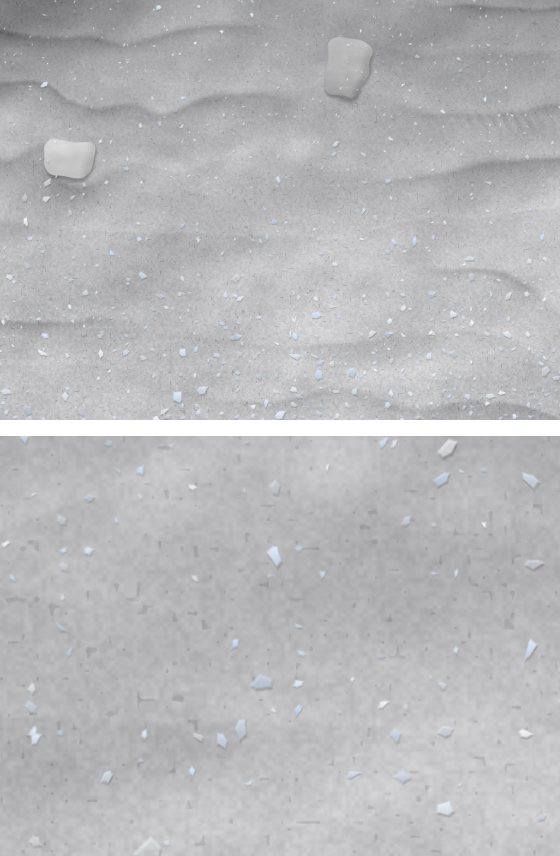
Top, the full canvas; bottom, a detail of the centre.
This texture is drawn by a WebGL 2 fragment shader. Its source:

```glsl
#version 300 es
precision highp float;
// Pale rippled sand strewn with bluish-white chips and two larger stones.
uniform vec2 u_resolution;
out vec4 fragColor;

float hash(vec2 p) {
    vec3 q = fract(p.xyx * vec3(0.1031, 0.1030, 0.0973));
    q += dot(q, q.yzx + 33.33);
    return fract((q.x + q.y) * q.z);
}

float noise(vec2 p) {
    vec2 i = floor(p), f = fract(p);
    f = f * f * (3.0 - 2.0 * f);
    return mix(mix(hash(i), hash(i + vec2(1, 0)), f.x),
               mix(hash(i + vec2(0, 1)), hash(i + 1.0), f.x), f.y);
}

float fbm(vec2 p) {
    float sum = 0.0, amp = 0.5;
    for (int i = 0; i < 4; i++) {
        sum += amp * noise(p);
        p = mat2(1.6, 1.2, -1.2, 1.6) * p + 7.3;
        amp *= 0.5;
    }
    return sum;
}

mat2 rotate(float a) {
    return mat2(cos(a), sin(a), -sin(a), cos(a));
}

// Angular chip: intersection of five half-planes at uneven distances
float chipDistance(vec2 q, float radius, vec2 id) {
    float d = -1.0;
    for (int k = 0; k < 5; k++) {
        float r = hash(id + float(k) * 5.7);
        float a = float(k) * 1.2566 + r * 0.8;
        d = max(d, dot(q, vec2(cos(a), sin(a))) - radius * (0.65 + 0.5 * r));
    }
    return d;
}

// One jittered chip per cell, larger and denser towards the viewer
vec3 scatterChips(vec3 color, vec2 p, float cell, float nearChance, float farChance, float seed) {
    vec2 id = floor(p / cell) + seed;
    float height = (id.y - seed + 0.5) * cell;
    float cluster = 0.35 + 1.3 * noise(id * 0.23);
    float chance = mix(nearChance, farChance, smoothstep(0.05, 0.75, height)) * cluster;
    if (hash(id + 3.1) > chance) return color;
    vec2 center = 0.34 + 0.32 * vec2(hash(id + 11.7), hash(id + 23.9));
    vec2 q = (fract(p / cell) - center) * cell;
    float size = hash(id + 41.3);
    float radius = cell * mix(0.11, 0.27, size * size) * mix(1.05, 0.6, height);
    mat2 turn = rotate(6.283 * hash(id + 57.1));
    vec2 stretch = vec2(1.0, 1.2 + 0.7 * hash(id + 71.7));
    float d = chipDistance(turn * q * stretch, radius, id);
    float shadow = chipDistance(turn * (q + radius * vec2(-0.1, 0.3)) * stretch, radius, id);
    float soft = 0.0012 + 0.7 / u_resolution.y;
    color *= 1.0 - 0.16 * smoothstep(soft, -soft, shadow);
    vec3 chip = mix(vec3(0.79, 0.85, 0.94), vec3(0.95, 0.96, 0.97), hash(id + 83.3));
    chip += 0.06 * clamp(q.y / radius, -1.0, 1.0);
    return mix(color, chip, smoothstep(soft, -soft, d) * mix(0.5, 1.0, hash(id + 97.9)));
}

float roundedBox(vec2 q, vec2 extent) {
    vec2 e = abs(q) - extent + 0.022;
    return length(max(e, 0.0)) + min(max(e.x, e.y), 0.0) - 0.022;
}

// Tapered rounded block with a shadow underneath
vec3 drawStone(vec3 color, vec2 p, vec2 center, vec2 extent, float angle, float taper, float tone) {
    vec2 q = rotate(angle) * (p - center);
    q += 0.014 * (vec2(noise(p * 28.0), noise(p * 28.0 + 40.0)) - 0.5);
    q.x /= 1.0 + taper * clamp(q.y / extent.y, -1.0, 1.0);
    float shadow = roundedBox(q + vec2(-0.004, 0.008), extent);
    color *= 1.0 - 0.24 * smoothstep(0.008, -0.006, shadow);
    float face = tone + 0.12 * (fbm(p * vec2(22.0, 34.0)) - 0.47) + 0.05 * q.y / extent.y;
    face -= 0.09 * smoothstep(0.45, 0.95, q.x / extent.x);
    return mix(color, vec3(face, face, face + 0.003), smoothstep(0.002, -0.002, roundedBox(q, extent)));
}

void main() {
    vec2 p = gl_FragCoord.xy / u_resolution.y;

    // Overall light, dimmer at the far edge and far left corner
    float tone = 0.772 - 0.085 * p.y - 0.09 * smoothstep(0.8, 1.08, p.y);
    tone -= 0.10 * smoothstep(0.55, 0.0, length(p - vec2(0.0, 1.0))) + 0.03 * smoothstep(0.3, 0.0, p.x);

    // Soft humps lit from above
    vec2 hump = p * vec2(3.2, 5.0) + 2.0;
    tone += 0.32 * (fbm(hump) - fbm(hump + vec2(-0.08, 0.2))) + 0.08 * (noise(p * 2.7 + 9.0) - 0.5);

    // Broken wind ripples: bright crest, sharp edge, fading lee shadow
    float phase = p.y * 7.0 + 0.8 * p.x + 2.6 * fbm(p * vec2(1.7, 2.2) + 4.0);
    float drop = 1.0 - fract(phase);
    float broken = smoothstep(0.36, 0.68, noise(p * vec2(2.6, 3.0) + floor(phase) * 7.0));
    tone -= 0.19 * broken * smoothstep(0.0, 0.12, drop) * exp(-drop * 4.0) * (1.0 - drop);
    tone += 0.03 * broken * smoothstep(0.55, 1.0, drop) * smoothstep(1.0, 0.94, drop);

    // Short pressed track on the right
    vec2 track = (p - vec2(1.21, 0.71)) / vec2(0.12, 0.022);
    tone += 0.028 * sin(p.x * 230.0 + p.y * 130.0) * exp(-dot(track, track));

    // Fine grain and dark specks
    float grain = 0.06 * (noise(p * 290.0) - 0.5) + 0.05 * (noise(p * 150.0 + 31.0) - 0.5);
    grain -= 0.09 * smoothstep(0.86, 0.97, noise(p * 175.0 + 63.0));
    vec3 color = tone + grain * mix(1.0, 0.55, p.y) + vec3(-0.002, -0.002, 0.006);

    color = drawStone(color, p, vec2(0.825, 0.838), vec2(0.049, 0.068), 0.22, 0.16, 0.70);
    color = drawStone(color, p, vec2(0.166, 0.620), vec2(0.056, 0.043), 0.08, 0.10, 0.79);

    // Chips from fine to coarse
    color = scatterChips(color, p, 0.021, 0.20, 0.15, 17.0);
    color = scatterChips(color, p + 0.013, 0.033, 0.32, 0.12, 131.0);
    color = scatterChips(color, p + 0.007, 0.046, 0.42, 0.04, 257.0);
    fragColor = vec4(clamp(color, 0.0, 1.0), 1.0);
}
```
